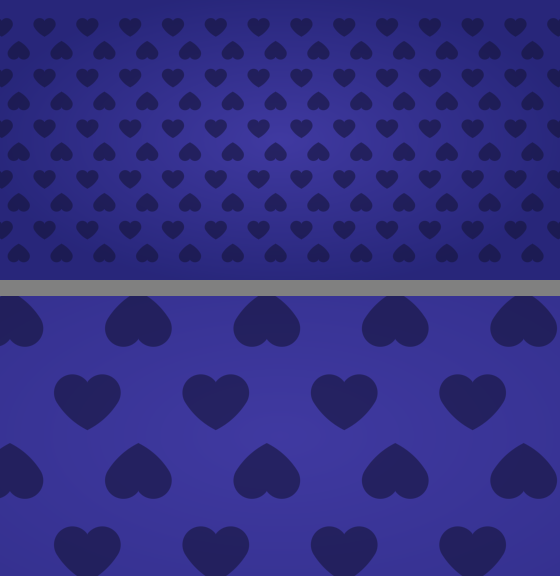
Top, the full canvas; bottom, a detail of the centre.
This pattern is drawn by a Shadertoy shader. Its source:

```glsl
// Lengths are fractions of the canvas height; x is measured from the centre
const vec2 SPACING = vec2(0.1529, 0.181);
const float ROWS = 5.0;
const vec2 FIRST_UPRIGHT = vec2(0.07645, 0.9135);
const vec2 FIRST_INVERTED = vec2(-0.0157, 0.8091);

const float LOBE_RADIUS = 0.0219;
const float LOBE_OFFSET = 0.0178;
const float TIP_DEPTH = 0.0445;
const float JOIN_ANGLE = 0.56;

const vec2 GLOW_RADII = vec2(1.06, 0.53);
const vec3 GLOW_COLOR = vec3(0.25, 0.225, 0.63);
const vec3 EDGE_COLOR = vec3(0.155, 0.150, 0.48);
const vec3 HEART_COLOR = vec3(0.08, 0.075, 0.225);
const float HEART_OPACITY = 0.6;

// Heart distance: round lobes joined smoothly to wide arcs that meet at the tip
float heartDistance(vec2 p) {
    p.x = abs(p.x);
    vec2 lobe = vec2(LOBE_OFFSET, 0.0);
    vec2 joinDir = vec2(cos(JOIN_ANGLE), -sin(JOIN_ANGLE));
    vec2 toTip = vec2(0.0, -TIP_DEPTH) - lobe;

    // Radius of the arc tangent to the lobe and passing through the tip
    float lean = dot(toTip, joinDir);
    float sideRadius = (dot(toTip, toTip) + LOBE_RADIUS * LOBE_RADIUS - 2.0 * LOBE_RADIUS * lean)
                     / (2.0 * (LOBE_RADIUS - lean));
    vec2 sideCenter = lobe - (sideRadius - LOBE_RADIUS) * joinDir;

    vec2 q = p - lobe;
    bool onSide = joinDir.x * q.y - joinDir.y * q.x < 0.0;
    return onSide ? length(p - sideCenter) - sideRadius : length(q) - LOBE_RADIUS;
}

// Endless columns, but a fixed number of rows counted down from the first
float heartGrid(vec2 p, vec2 first, float flip) {
    vec2 cell = (p - first) / SPACING;
    cell -= vec2(round(cell.x), clamp(round(cell.y), 1.0 - ROWS, 0.0));
    return heartDistance(cell * SPACING * vec2(1.0, flip));
}

void mainImage(out vec4 fragColor, in vec2 fragCoord) {
    float pixel = 1.0 / iResolution.y;
    vec2 p = fragCoord * pixel;
    p.x -= 0.5 * iResolution.x * pixel;

    // Elliptical glow
    float falloff = length((p - vec2(0.0, 0.5)) / GLOW_RADII);
    vec3 color = mix(GLOW_COLOR, EDGE_COLOR, min(falloff, 1.0));

    // Alternating rows of translucent hearts
    float d = min(heartGrid(p, FIRST_UPRIGHT, 1.0), heartGrid(p, FIRST_INVERTED, -1.0));
    float coverage = 1.0 - smoothstep(-0.75 * pixel, 0.75 * pixel, d);
    color = mix(color, HEART_COLOR, HEART_OPACITY * coverage);

    fragColor = vec4(color, 1.0);
}
```
